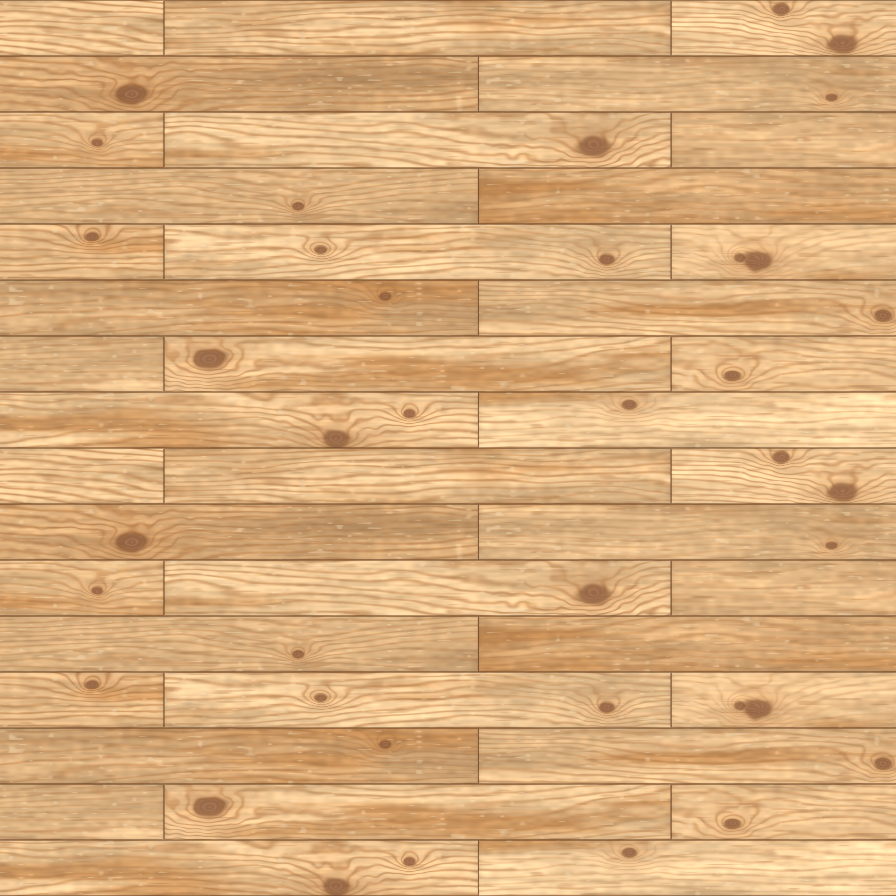
This texture is drawn by a Shadertoy shader. Its source:

```glsl
// Pine plank floor: sixteen staggered courses whose boards recur every eight.
// Each board gets its own tone, a ring field bent by noise and by hashed knots,
// then fibres, pale flecks and thin dark seams.

float hash(vec2 p) {
    vec3 q = fract(p.xyx * 0.1031);
    q += dot(q, q.yzx + 33.33);
    return fract((q.x + q.y) * q.z);
}

float noise(vec2 p) {
    vec2 i = floor(p), f = fract(p);
    f = f * f * (3.0 - 2.0 * f);
    return mix(mix(hash(i), hash(i + vec2(1, 0)), f.x),
               mix(hash(i + vec2(0, 1)), hash(i + vec2(1, 1)), f.x), f.y);
}

float fbm(vec2 p) {
    float sum = 0.0, amp = 0.5;
    for (int i = 0; i < 4; i++) {
        sum += amp * noise(p);
        p = p * 2.03 + 19.7;
        amp *= 0.5;
    }
    return sum;
}

// Darkness of the left, middle and right board in each course, top down
const float boardTone[24] = float[24](
    0.40, 0.30, 0.15,   0.95, 0.50, 0.50,
    0.60, 0.15, 0.70,   0.60, 1.00, 1.00,
    0.65, 0.15, 0.35,   0.75, 0.50, 0.50,
    0.55, 0.25, 0.50,   0.35, 0.08, 0.08);

void mainImage(out vec4 fragColor, in vec2 fragCoord) {
    vec2 p = fragCoord / iResolution.xy;
    float pixel = 1.0 / iResolution.y;

    // Board layout: q is the place inside the board, in canvas units
    const float boardLength = 0.566;
    float course = mod(floor((1.0 - p.y) * 16.0), 8.0);
    float along = (p.x - mix(0.183, 0.534, mod(course, 2.0))) / boardLength;
    float board = floor(along);
    vec2 q = vec2(fract(along) * boardLength, fract(p.y * 16.0) / 16.0);
    vec2 seed = vec2(board + 2.0, course) * vec2(31.0, 47.0) + 5.0;
    float tone = boardTone[int(course) * 3 + int(clamp(board, -1.0, 1.0)) + 1];

    // Growth rings: a height field whose level lines form the grain
    float rings = q.y * 120.0 + 8.0 * fbm(q * vec2(3.0, 15.0) + seed);

    // Knots lift the ring field, so the grain circles around them
    float core = 0.0, rim = 0.0, halo = 0.0;
    for (int i = 0; i < 3; i++) {
        vec2 k = seed + float(i) * vec2(7.3, 3.1);
        float present = step(0.58, hash(k + 0.7));
        float size = mix(0.004, 0.012, pow(hash(k + 1.9), 2.0));
        vec2 center = vec2(0.04 + 0.48 * hash(k + 3.3), (0.15 + 0.7 * hash(k + 5.1)) / 16.0);
        float d = length((q - center) * vec2(0.65, 1.0)) / size;
        d *= 0.85 + 0.3 * noise(q * 90.0 + k);
        rings += present * 6.0 * exp(-0.5 * d);
        core = max(core, present * (1.0 - smoothstep(0.5, 1.1, d)));
        rim = max(rim, present * exp(-14.0 * (d - 0.9) * (d - 0.9)));
        halo = max(halo, present * exp(-0.5 * d));
    }

    // Base tone with broad blotches and warm resin streaks
    vec3 color = mix(vec3(0.995, 0.845, 0.645), vec3(0.835, 0.660, 0.465), tone);
    float blotch = fbm(q * vec2(5.0, 42.0) + seed * 1.7);
    color *= 1.0 + vec3(0.40, 0.44, 0.48) * (blotch - 0.47);
    float streak = smoothstep(0.54, 0.74, fbm(q * vec2(3.0, 30.0) + seed * 2.3));
    color = mix(color, vec3(0.76, 0.51, 0.28), 0.6 * streak);

    // Late wood lines, stronger on some boards than on others
    float lateWood = pow(0.5 + 0.5 * sin(6.2832 * rings), 3.0);
    float strength = mix(0.18, 0.50, hash(seed + 9.0)) * (0.4 + 1.2 * blotch);
    color = mix(color, vec3(0.69, 0.46, 0.26), strength * lateWood);

    // Fine fibres, scattered dark pores and thin pale flecks
    float fibre = noise(q * vec2(30.0, 380.0) + seed) + noise(q * vec2(110.0, 230.0) + seed) - 1.0;
    color *= 1.0 + 0.10 * fibre;
    float pore = smoothstep(0.74, 0.95, noise(q * vec2(35.0, 330.0) + seed * 4.1));
    color = mix(color, vec3(0.66, 0.44, 0.26), 0.28 * pore);
    float fleck = smoothstep(0.80, 0.97, noise(q * vec2(90.0, 340.0) + seed * 3.0));
    color = mix(color, vec3(1.0, 0.91, 0.76), 0.35 * fleck);

    // Knot shading
    color = mix(color, vec3(0.72, 0.46, 0.25), 0.55 * halo);
    color = mix(color, vec3(0.58, 0.39, 0.28) * (0.9 + 0.2 * lateWood), 0.75 * core);
    color = mix(color, vec3(0.42, 0.24, 0.13), 0.4 * rim);

    // Seams with a soft shade beside them
    vec2 edge = min(q, vec2(boardLength, 1.0 / 16.0) - q);
    float gap = min(edge.x, edge.y);
    color *= 1.0 - 0.10 * exp(-gap * 450.0);
    float seam = 1.0 - smoothstep(0.0007 - 0.5 * pixel, 0.0007 + 0.5 * pixel, gap);
    color = mix(color, vec3(0.40, 0.24, 0.12), 0.7 * seam);

    fragColor = vec4(clamp(color, 0.0, 1.0), 1.0);
}
```
